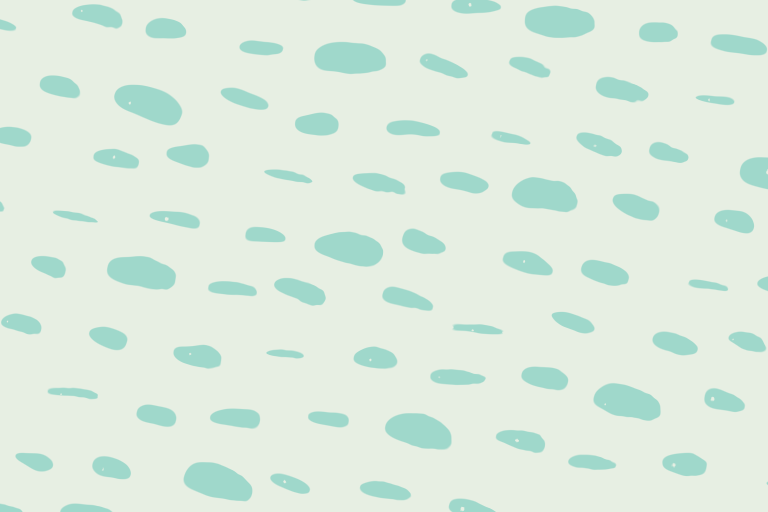
This pattern is drawn by a Shadertoy shader. Its source:

```glsl
// Scattered mint brush dabs on a pale ground.
// Each cell of a skewed lattice holds one jittered, tilted, bent ellipse whose
// edge is roughened by noise; lengths are in hundredths of the canvas height.

const vec3 GROUND = vec3(0.906, 0.937, 0.890);
const vec3 MINT   = vec3(0.624, 0.847, 0.796);

const vec2 STEP_ALONG = vec2(17.4, -2.0);   // lattice basis
const vec2 STEP_UP    = vec2(6.5, 11.4);
const vec2 JITTER     = vec2(2.3, 2.1);

const vec2 LARGE_SIZE = vec2(6.8, 3.05);    // half length, half thickness
const vec2 MEDIUM_MIN = vec2(3.6, 1.3);
const vec2 MEDIUM_MAX = vec2(5.4, 2.1);
const vec2 THIN_MIN   = vec2(3.7, 0.75);
const vec2 THIN_MAX   = vec2(5.0, 0.95);

const float TILT_MIN = 0.03;                // radians, falling to the right
const float TILT_MAX = 0.36;
const float ROUNDNESS = 2.4;                // superellipse exponent
const float LUMP_SIZE = 3.2;
const float LUMP_DEPTH = 0.55;
const float NICK_SIZE = 1.1;
const float NICK_DEPTH = 0.5;
const float SPECK_SHARE = 0.4;
const float EDGE_PIXELS = 0.8;

vec4 hash4(vec2 cell) {
    vec4 p = fract(cell.xyxy * vec4(0.1031, 0.1030, 0.0973, 0.1099));
    p += dot(p, p.wzxy + 33.33);
    return fract((p.xxyz + p.yzzw) * p.zywx);
}

float valueNoise(vec2 p) {
    vec2 i = floor(p), f = fract(p);
    f = f * f * (3.0 - 2.0 * f);
    float low  = mix(hash4(i).x, hash4(i + vec2(1, 0)).x, f.x);
    float high = mix(hash4(i + vec2(0, 1)).x, hash4(i + vec2(1, 1)).x, f.x);
    return mix(low, high, f.y);
}

// Size class cycles over 15 cells: two large, two thin, the rest medium.
vec2 dabSize(vec2 cell, vec2 rnd) {
    float kind = mod(4.0 * cell.x + 7.0 * cell.y, 15.0);
    if (kind < 0.5 || abs(kind - 13.0) < 0.5) return LARGE_SIZE * mix(0.97, 1.03, rnd.x);
    if (abs(kind - 1.0) < 0.5 || kind > 13.5) return mix(THIN_MIN, THIN_MAX, rnd);
    return mix(MEDIUM_MIN, MEDIUM_MAX, rnd);
}

// Approximate signed distance to a bent, tapered superellipse.
float dabDistance(vec2 p, vec2 size, float bend, float taper) {
    vec2 q = p / size;
    float along = clamp(q.x, -1.2, 1.2);
    q.y = (q.y + bend * (along * along - 0.35)) / (1.0 + taper * along);
    vec2 powered = pow(abs(q) + 1e-4, vec2(ROUNDNESS));
    float radius = pow(powered.x + powered.y, 1.0 / ROUNDNESS);
    return radius * (radius - 1.0) / max(length(q / size), 1e-3);
}

// Coverage of the dab that belongs to one lattice cell.
float dabMask(vec2 p, vec2 cell, float soft) {
    vec4 place = hash4(cell + 101.0);
    vec4 form  = hash4(cell + 237.0);
    vec4 speck = hash4(cell + 419.0);

    p -= cell.x * STEP_ALONG + cell.y * STEP_UP + JITTER * (2.0 * place.xy - 1.0);
    float tilt = mix(TILT_MIN, TILT_MAX, place.z);
    float c = cos(tilt), s = sin(tilt);
    p = vec2(c * p.x - s * p.y, s * p.x + c * p.y);

    vec2 size = dabSize(cell, form.xy);
    float d = dabDistance(p, size, mix(-0.08, 0.35, form.z), mix(-0.22, 0.22, form.w));

    // Broad lumps everywhere, small nicks mostly towards the right end
    vec2 seed = 40.0 * place.zw;
    float rough = place.w * smoothstep(-1.0, 1.0, p.x / size.x);
    d += LUMP_DEPTH * (valueNoise(p / LUMP_SIZE + seed) - 0.5);
    d += NICK_DEPTH * rough * (valueNoise(p / NICK_SIZE + seed) - 0.5);

    // Occasional bare speck in the left half
    if (speck.x < SPECK_SHARE) {
        vec2 spot = size * vec2(mix(-0.75, -0.1, speck.y), mix(-0.5, 0.2, speck.z));
        float bare = mix(0.12, 0.42, speck.w * speck.w);
        float wobble = 0.2 * (valueNoise(p * 3.0 + seed) - 0.5);
        d = max(d, bare - length((p - spot) * vec2(1.0, 0.85)) + wobble);
    }
    return 1.0 - smoothstep(-soft, soft, d);
}

void mainImage(out vec4 fragColor, in vec2 fragCoord) {
    float unitsPerPixel = 100.0 / iResolution.y;
    vec2 p = fragCoord * unitsPerPixel;
    vec2 home = round(inverse(mat2(STEP_ALONG, STEP_UP)) * p);

    float ink = 0.0;
    for (int j = -1; j <= 1; j++)
        for (int i = -1; i <= 1; i++)
            ink = max(ink, dabMask(p, home + vec2(i, j), EDGE_PIXELS * unitsPerPixel));

    fragColor = vec4(mix(GROUND, MINT, ink), 1.0);
}
```
